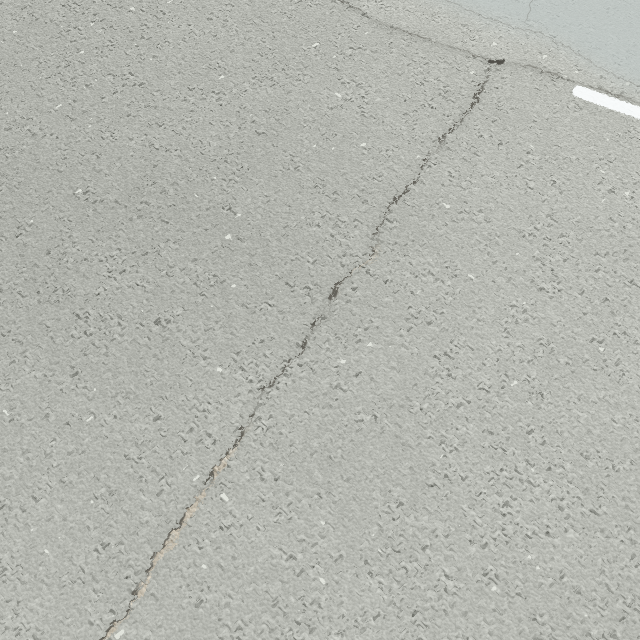
Reproduce this texture procedurally as a three.js fragment shader.

```glsl
// Weathered grey asphalt with a diagonal crack, a paved seam and a painted stripe.
varying vec2 vUv;

const vec3 ASPHALT = vec3(0.722, 0.730, 0.703);
const vec3 SMOOTH_PATCH = vec3(0.752, 0.778, 0.765);
const vec3 CRACK_DARK = vec3(0.38, 0.37, 0.34);
const vec3 DEBRIS = vec3(0.81, 0.775, 0.71);
const vec3 PAINT = vec3(0.97, 0.98, 0.98);
const vec3 PALE_STONE = vec3(0.90, 0.91, 0.88);
const float STONE_SCALE = 76.0;
const float GRIT_SCALE = 165.0;
const float SPECK_SCALE = 42.0;
const float PERSPECTIVE = 0.38;
const vec2 LIGHT_SHIFT = vec2(0.14, 0.28);
const float SOFT = 0.0013;

vec2 hash2(vec2 p) {
  vec3 q = fract(p.xyx * vec3(0.1031, 0.1030, 0.0973));
  q += dot(q, q.yzx + 33.33);
  return fract((q.xx + q.yz) * q.zy);
}

// Nearest distance, second distance and random value of the nearest cell
vec3 cellular(vec2 p) {
  vec2 cell = floor(p), f = fract(p);
  vec3 best = vec3(8.0, 8.0, 0.0);
  for (int j = -1; j <= 1; j++) {
    for (int i = -1; i <= 1; i++) {
      vec2 o = vec2(float(i), float(j));
      vec2 h = hash2(cell + o + 400.0);
      float d = length(o + h - f);
      if (d < best.x) best = vec3(d, best.x, fract(h.x * 7.3 + h.y * 13.7));
      else best.y = min(best.y, d);
    }
  }
  return best;
}

// Layered sines, about -1 to 1
float waves(vec2 p) {
  float sum = 0.0, gain = 0.5;
  for (int i = 0; i < 4; i++) {
    sum += gain * sin(p.x + 1.7 * sin(p.y * 0.8)) * cos(p.y + 1.3 * sin(p.x * 0.7));
    p = mat2(1.5, 1.2, -1.2, 1.5) * p + 2.3;
    gain *= 0.62;
  }
  return sum;
}

float bump(float x, float centre, float width) {
  float t = (x - centre) / width;
  return exp(-t * t);
}

float jag(float t) {
  return 0.0016 * sin(t * 151.0 + 2.0 * sin(t * 31.0)) + 0.0012 * sin(t * 397.0);
}

float crackX(float y) {
  return 0.159 + 0.68 * y + jag(y) + 0.010 * bump(y, 0.06, 0.04) - 0.013 * bump(y, 0.385, 0.03)
       + 0.004 * bump(y, 0.45, 0.03) - 0.009 * bump(y, 0.555, 0.018)
       + 0.016 * bump(y, 0.60, 0.022) - 0.008 * bump(y, 0.67, 0.03) + 0.011 * bump(y, 0.835, 0.04);
}

float seamY(float x) {
  return 0.906 - 0.33 * (x - 0.768) + 0.010 * smoothstep(0.77, 0.83, x)
       + 0.017 * smoothstep(0.60, 0.53, x) + 0.6 * jag(x);
}

float patchY(float x) {
  return 1.0 - 0.45 * (x - 0.697) + 0.014 * bump(x, 0.86, 0.06) + 0.6 * jag(x + 0.3);
}

float segment(vec2 p, vec2 a, vec2 b) {
  vec2 d = b - a;
  return length(p - a - d * clamp(dot(p - a, d) / dot(d, d), 0.0, 1.0));
}

float line(float d, float width) {
  return 1.0 - smoothstep(width - SOFT, width + SOFT, abs(d));
}

void main() {
  vec2 uv = vUv;
  vec2 ground = vec2(uv.x - 0.5, uv.y) / (1.0 - PERSPECTIVE * uv.y);
  float mottle = waves(ground * 9.0);
  float clumps = waves(ground * 38.0 + 4.0);
  float fromSeam = uv.y - seamY(uv.x);
  float fromPatch = uv.y - patchY(uv.x);
  float smoothArea = smoothstep(-0.035, 0.03, fromPatch);

  // Raised stones over grit, lit by comparing heights along the light
  vec2 bend = 0.25 * vec2(sin(ground.y * 260.0), sin(ground.x * 310.0));
  vec2 sp = ground * STONE_SCALE + bend, gp = ground * GRIT_SCALE + bend;
  vec3 stone = cellular(sp), grit = cellular(gp);
  float relief = cellular(sp + LIGHT_SHIFT).x - stone.x;
  float gritRelief = cellular(gp + LIGHT_SHIFT).x - grit.x;
  float rough = smoothstep(-0.4, 0.6, clumps + 0.4 * mottle);
  float raised = smoothstep(0.45, 0.75, stone.z) * (0.35 + 0.65 * rough);
  float shade = smoothstep(0.10, 0.26, -relief) * raised;
  float fleck = smoothstep(0.80, 0.92, grit.z) * smoothstep(0.55, 0.2, grit.x);
  float dust = cellular(ground * 260.0).z - 0.5;
  float grain = relief * (0.03 + 0.13 * raised) - 0.15 * shade + gritRelief * 0.10
    + (stone.z - 0.5) * 0.025 + (grit.z - 0.5) * 0.035 + dust * 0.05
    - fleck * (0.03 + 0.13 * rough);

  // Broad tone
  vec3 color = ASPHALT + 0.014 * mottle + 0.05 * (uv.x - 0.5) * uv.y
    - 0.025 * bump(length((uv - vec2(0.25, 0.62)) * vec2(1.0, 1.4)), 0.0, 0.35);
  color += 0.02 * smoothstep(-0.02, 0.03, fromSeam);
  color = mix(color, SMOOTH_PATCH, smoothArea);
  color += grain * mix(1.0, 0.3, smoothArea);

  // Scattered pale stones of ragged shape
  vec3 speck = cellular(ground * SPECK_SCALE + 9.0 + 0.5 * bend);
  float paleSize = 0.04 + 0.20 * pow(fract(speck.z * 391.0), 2.0);
  float pale = step(0.965, speck.z) * (1.0 - smoothstep(paleSize - 0.05, paleSize + 0.07, speck.x + 0.12 * dust));
  color = mix(color, PALE_STONE, pale * 0.9 * (1.0 - smoothArea));

  // Main crack winding between stones, filled with debris toward the bottom
  float ragged = 0.007 * (stone.z - 0.5) + 0.004 * (grit.z - 0.5);
  float side = (uv.x - crackX(uv.y)) * 0.83 + ragged;
  float along = 1.0 - smoothstep(0.885, 0.90, uv.y);
  float width = 0.0016 + 0.0007 * sin(uv.y * 83.0) + 0.0016 * (grit.z - 0.5);
  float filled = max(1.0 - smoothstep(0.26, 0.36, uv.y), 0.6 * bump(uv.y, 0.585, 0.035));
  float pile = 0.0025 + 0.002 * sin(uv.y * 97.0) + 0.004 * bump(uv.y, 0.165, 0.045) + 0.002 * bump(uv.y, 0.29, 0.03);
  float debris = line(side - 0.002, pile) * (0.55 + 0.45 * step(0.3, grit.z));
  color = mix(color, DEBRIS + grain * 1.2, debris * filled * 0.85 * along);
  float broken = smoothstep(-0.5, 0.4, sin(uv.y * 47.0) + 0.6 * sin(uv.y * 129.0) + 0.5 + 1.2 * (stone.z - 0.5));
  float edgeShift = 0.7 * pile * filled;
  color = mix(color, CRACK_DARK, line(side + edgeShift, width) * along * mix(0.2, 0.8, broken));
  color -= 0.05 * bump(side, 0.0, 0.009) * step(0.45, grit.z) * along;

  // Seam, patch border, short branch and the hole where cracks meet
  float seamFade = (0.35 + 0.2 * sin(uv.x * 61.0)) * (0.5 + 0.5 * step(0.3, grit.z));
  color = mix(color, CRACK_DARK, line(fromSeam + 0.4 * ragged, 0.0012) * seamFade);
  color -= 0.04 * bump(fromSeam, -0.003, 0.006);
  color = mix(color, CRACK_DARK, line(fromPatch + 0.4 * ragged, 0.0008) * 0.28);
  float branch = uv.x - 0.822 - 0.35 * (uv.y - 0.97) - jag(uv.y);
  color = mix(color, CRACK_DARK, line(branch, 0.0007) * smoothstep(0.96, 0.97, uv.y) * 0.3);
  float hole = segment(uv, vec2(0.767, 0.903), vec2(0.786, 0.904)) + 0.5 * ragged;
  color = mix(color, CRACK_DARK * 0.75, line(max(hole, 0.0), 0.0030) * 0.9);

  // Painted stripe with a worn edge
  float stripe = segment(uv, vec2(0.904, 0.857), vec2(1.1, 0.788)) + 0.003 * (grit.x - 0.5);
  color = mix(color, PAINT + grain * 0.1, line(stripe, 0.0090));

  gl_FragColor = vec4(clamp(color, 0.0, 1.0), 1.0);
}
```
